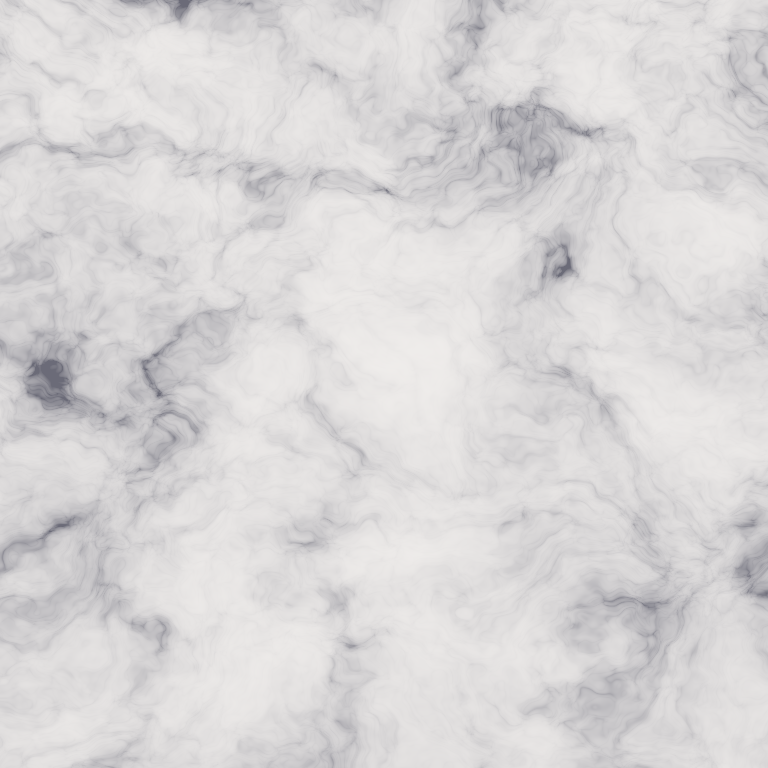
Give the GLSL for this texture, as a three.js fragment shader.

```glsl
// Pale grey marble: soft cloudy billows parted by thin dark branching creases
varying vec2 vUv;

const vec3 CREASE_GREY = vec3(0.42, 0.42, 0.47);
const vec3 BILLOW_WHITE = vec3(0.96, 0.95, 0.94);
const float CREASE_MEAN = 0.55;

// Random unit gradient for a lattice cell
vec2 cellGradient(vec2 cell) {
  float h = fract(sin(dot(cell, vec2(127.1, 311.7))) * 43758.55);
  float angle = 6.28318 * h;
  return vec2(cos(angle), sin(angle));
}

float gradientNoise(vec2 p) {
  vec2 i = floor(p);
  vec2 f = fract(p);
  vec2 u = f * f * f * (f * (f * 6.0 - 15.0) + 10.0);
  vec2 e = vec2(1.0, 0.0);
  float a = dot(cellGradient(i), f);
  float b = dot(cellGradient(i + e.xy), f - e.xy);
  float c = dot(cellGradient(i + e.yx), f - e.yx);
  float d = dot(cellGradient(i + e.xx), f - e.xx);
  return mix(mix(a, b, u.x), mix(c, d, u.x), u.y);
}

// Turn and scale to the next octave
vec2 nextOctave(vec2 p) {
  return mat2(1.6, 1.2, -1.2, 1.6) * p + vec2(5.3, 9.7);
}

float fbm(vec2 p, float gain) {
  float sum = 0.0;
  float amplitude = 1.0;
  for (int i = 0; i < 5; i++) {
    sum += amplitude * gradientNoise(p);
    amplitude *= gain;
    p = nextOctave(p);
  }
  return sum;
}

vec2 warp(vec2 p, float frequency, float strength) {
  vec2 q = p * frequency;
  vec2 shift = vec2(fbm(q + vec2(3.1, 7.4), 0.55), fbm(q + vec2(18.6, 2.8), 0.55));
  return p + strength * shift;
}

// 0 on a crease, rising to 1 on top of a billow
float billow(vec2 p, float steepness) {
  float n = gradientNoise(p);
  return 1.0 - exp(-steepness * sqrt(n * n + 0.0003));
}

// Layered billows; small ones gather near the creases of large ones
float billowRelief(vec2 p, float busyness) {
  float relief = 0.0;
  float amplitude = 2.2;
  for (int i = 0; i < 6; i++) {
    float b = billow(p, 6.0);
    relief += amplitude * (b - CREASE_MEAN);
    amplitude *= 0.68 * mix(1.15, 0.85, b) * (i == 0 ? busyness : 1.0);
    p = nextOctave(p);
  }
  return relief;
}

void main() {
  vec2 p = vUv * vec2(0.95, 1.1);
  vec2 veined = warp(p, 3.0, 0.14);

  // Upper part is busier than the smooth lower part
  float busyness = mix(0.75, 1.15, smoothstep(0.15, 0.8, vUv.y + 0.5 * gradientNoise(p * 2.5)));
  float relief = billowRelief(veined * 3.2 + vec2(1.7, 4.2), busyness);

  // Broad light and shade, and fine mottling
  float shade = 2.0 * fbm(warp(p, 2.0, 0.1) * 2.6 + vec2(11.4, 6.1), 0.5);
  float mottle = 0.3 * gradientNoise(p * 75.0);

  // Long dark tail, soft bright ceiling
  float tone = relief + shade + mottle;
  float light = clamp(1.0 - 0.23 * exp(-0.555 * tone), 0.0, 1.0);
  gl_FragColor = vec4(mix(CREASE_GREY, BILLOW_WHITE, light), 1.0);
}
```
